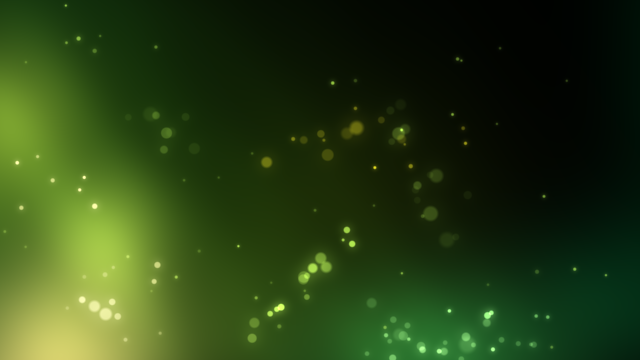
A Shadertoy shader for this background:

```glsl
// Glowing green and gold haze over black, strewn with drifting sparks and soft bokeh discs.

const vec3 PALE_GOLD = vec3(0.98, 0.98, 0.58);
const vec3 AMBER     = vec3(0.88, 0.84, 0.12);
const vec3 LIME      = vec3(0.68, 0.92, 0.30);
const vec3 MINT      = vec3(0.56, 0.95, 0.45);

vec3 hash3(float n) {
    return fract(sin(n * vec3(12.99, 78.23, 37.72) + vec3(1.3, 4.1, 2.7)) * 4375.85);
}

vec2 cellGradient(vec2 cell) {
    float angle = 6.2832 * hash3(dot(cell, vec2(1.37, 7.91))).x;
    return vec2(cos(angle), sin(angle));
}

float gradientNoise(vec2 p) {
    vec2 i = floor(p), f = fract(p);
    vec2 u = f * f * f * (f * (f * 6.0 - 15.0) + 10.0);
    vec2 e = vec2(1.0, 0.0);
    float low  = mix(dot(cellGradient(i), f), dot(cellGradient(i + e), f - e), u.x);
    float high = mix(dot(cellGradient(i + e.yx), f - e.yx),
                     dot(cellGradient(i + e.xx), f - e.xx), u.x);
    return mix(low, high, u.y);
}

// Elliptical falloff, 1 at the centre
float glow(vec2 p, vec2 centre, vec2 radii) {
    vec2 d = (p - centre) / radii;
    return exp(-dot(d, d));
}

// Disc with a soft rim and a faint halo
float orb(float dist, float radius, float rim) {
    float disc = 1.0 - smoothstep(radius - rim, radius + rim, dist);
    float halo = exp(-dist * dist / (radius * radius * 5.0));
    return disc + 0.22 * halo;
}

// Orbs scattered around the segment from a to b
float stream(vec2 p, vec2 a, vec2 b, vec2 spread, int count, float size, float seed, float pixel) {
    float light = 0.0;
    for (int i = 0; i < count; i++) {
        vec3 place = hash3(seed + float(i));
        vec3 look = hash3(seed + float(i) + 51.7);
        float along = (float(i) + place.x) / float(count);
        vec2 centre = mix(a, b, along) + spread * (place.yz - 0.5);
        float radius = size * mix(0.45, 1.0, look.x * look.x);
        float rim = max(radius * mix(0.15, 0.4, look.z), pixel);
        light += mix(0.25, 1.0, look.y * look.y) * orb(length(p - centre), radius, rim);
    }
    return light;
}

vec3 haze(vec2 p) {
    vec3 c = vec3(0.0, 0.005, 0.0);
    // Broad green body and the golden left side
    c += vec3(0.12, 0.28, 0.05) * glow(p, vec2(0.00, 0.40), vec2(0.75, 0.75));
    c += vec3(0.36, 0.36, 0.13) * glow(p, vec2(0.02, 0.65), vec2(0.20, 0.23));
    c += vec3(0.36, 0.38, 0.15) * glow(p, vec2(0.29, 0.33), vec2(0.17, 0.20));
    c += vec3(0.70, 0.55, 0.37) * glow(p, vec2(0.15, -0.03), vec2(0.29, 0.29));
    c += vec3(0.00, 0.04, 0.02) * glow(p, vec2(0.10, 1.00), vec2(0.30, 0.25));
    // Olive centre
    c += vec3(0.08, 0.10, 0.01) * glow(p, vec2(0.95, 0.42), vec2(0.40, 0.33));
    c += vec3(0.11, 0.14, 0.04) * glow(p, vec2(0.60, 0.05), vec2(0.35, 0.25));
    // Emerald floor and the teal right edge
    c += vec3(0.13, 0.40, 0.17) * glow(p, vec2(1.22, 0.00), vec2(0.36, 0.23));
    c += vec3(0.01, 0.16, 0.08) * glow(p, vec2(1.74, 0.18), vec2(0.26, 0.22));
    c += vec3(0.00, 0.07, 0.03) * glow(p, vec2(1.85, 0.85), vec2(0.17, 0.50));
    return c;
}

vec3 sparks(vec2 p, float pixel) {
    vec3 c = vec3(0.0);
    // Golden drift down the left side
    c += PALE_GOLD * stream(p, vec2(0.04, 0.56), vec2(0.42, 0.08), vec2(0.26, 0.22), 17, 0.009, 3.0, pixel);
    c += 0.9 * PALE_GOLD * stream(p, vec2(0.22, 0.18), vec2(0.33, 0.11), vec2(0.02), 4, 0.020, 21.0, pixel);
    // Amber arc through the middle
    c += 0.6 * AMBER * stream(p, vec2(0.74, 0.56), vec2(1.14, 0.64), vec2(0.06, 0.10), 8, 0.019, 37.0, pixel);
    c += AMBER * stream(p, vec2(0.84, 0.62), vec2(1.35, 0.62), vec2(0.10, 0.18), 8, 0.007, 53.0, pixel);
    // Lime trail falling from the centre
    c += LIME * stream(p, vec2(0.95, 0.36), vec2(0.72, 0.05), vec2(0.09, 0.10), 14, 0.016, 71.0, pixel);
    c += 0.25 * LIME * stream(p, vec2(0.38, 0.70), vec2(0.53, 0.60), vec2(0.10), 8, 0.020, 89.0, pixel);
    c += 0.22 * LIME * stream(p, vec2(1.10, 0.72), vec2(1.27, 0.34), vec2(0.16, 0.10), 14, 0.020, 103.0, pixel);
    // Mint cluster along the floor
    c += MINT * stream(p, vec2(1.02, 0.07), vec2(1.52, 0.07), vec2(0.10, 0.14), 22, 0.010, 127.0, pixel);
    c += 0.7 * MINT * stream(p, vec2(1.04, 0.11), vec2(1.40, 0.07), vec2(0.06, 0.13), 8, 0.022, 151.0, pixel);
    // Sparse dust everywhere
    c += 0.8 * LIME * stream(p, vec2(0.02, 0.62), vec2(1.68, 0.44), vec2(0.06, 0.90), 42, 0.006, 173.0, pixel);
    return c;
}

void mainImage(out vec4 fragColor, in vec2 fragCoord) {
    float pixel = 1.0 / iResolution.y;
    vec2 p = fragCoord * pixel;
    // Slanted smoke gently varies the haze
    vec2 slanted = vec2(p.x + 0.7 * p.y, p.y - 0.7 * p.x);
    float smoke = 1.0 + 0.16 * gradientNoise(slanted * vec2(4.5, 2.2));
    vec3 light = haze(p) * smoke;
    // Screen blend keeps the sparks bright without clipping the haze
    vec3 color = 1.0 - (1.0 - min(light, 1.0)) * (1.0 - min(sparks(p, pixel), 1.0));
    fragColor = vec4(color, 1.0);
}
```
